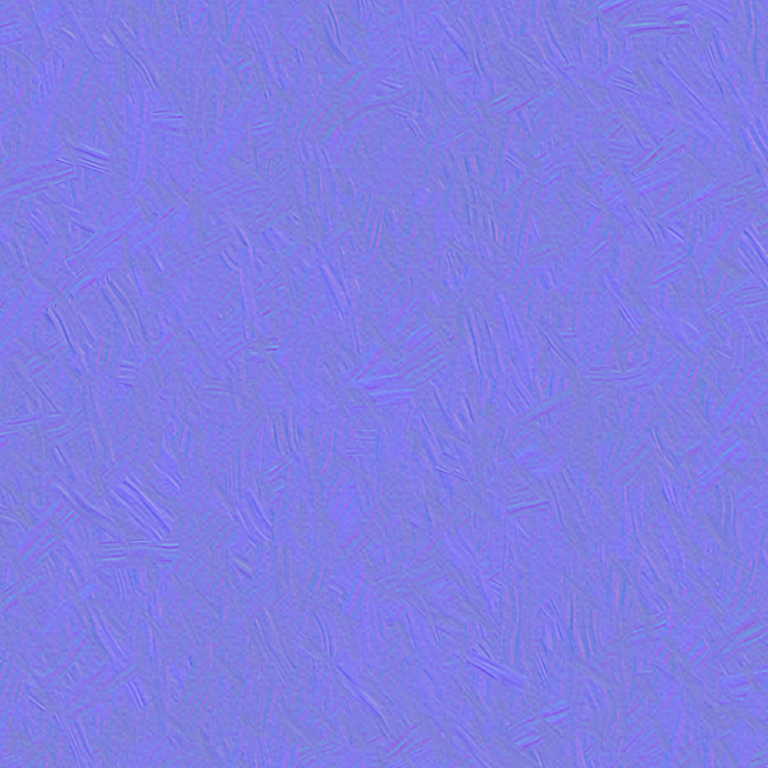
Reproduce this texture map procedurally as a Shadertoy shader.

```glsl
// Normal map of pressed wood strands: overlapping flakes with fine grain and narrow dark gaps.
#define FLAKE_LAYERS 5
#define GAP_LAYERS 2
#define FLAKE_CELLS 13.0
#define GAP_CELLS 19.0
#define GAP_CHANCE 0.46
#define GRAIN_FREQ vec2(26.0, 290.0)
#define GRAIN_TILT 0.21
#define SPECK_TILT 0.07
#define LOW_COLOR vec3(0.490, 0.515, 0.805)
#define HIGH_COLOR vec3(0.510, 0.480, 0.970)

float hash(vec2 p) {
    return fract(sin(dot(p, vec2(127.1, 311.7))) * 43758.5453);
}

float noise(vec2 p) {
    vec2 i = floor(p), f = fract(p);
    f = f * f * (3.0 - 2.0 * f);
    return mix(mix(hash(i), hash(i + vec2(1, 0)), f.x),
               mix(hash(i + vec2(0, 1)), hash(i + vec2(1, 1)), f.x), f.y);
}

// Surface of one strand: xy = tilt, z = tone. q is along and across the strand.
vec3 strandSurface(vec2 q, vec2 axis, float seed, float roughness, float tone) {
    q.y += 0.012 * (noise(vec2(q.x * 22.0, q.y * 30.0) + seed * 71.0) - 0.5);
    vec2 g = q * GRAIN_FREQ + seed * 97.0;
    float above = noise(g + vec2(0.0, 0.4));
    float below = noise(g - vec2(0.0, 0.4));
    vec2 across = vec2(-axis.y, axis.x);
    return vec3(across * (below - above) * GRAIN_TILT * roughness,
                tone + 0.22 * roughness * (above + below - 1.0));
}

// Lays one layer of scattered strands over the surface below it.
vec3 layStrands(vec3 surface, vec2 uv, float layer, bool gap, float pixel) {
    float cells = gap ? GAP_CELLS : FLAKE_CELLS;
    vec2 base = floor(uv * cells + layer * 0.37);
    for (int y = -1; y <= 1; y++)
    for (int x = -1; x <= 1; x++) {
        vec2 cell = base + vec2(x, y);
        vec2 id = cell + layer * 57.0;
        if (gap && hash(id + 9.1) > GAP_CHANCE) continue;
        vec2 center = cell + vec2(hash(id), hash(id + 3.7)) - layer * 0.37;
        float size = hash(id + 5.3), seed = hash(id + 7.9);
        float spread = hash(id + 1.3) + hash(id + 2.9) - 1.0;
        float angle = gap ? 2.08 + 0.75 * spread : 1.40 + 1.55 * spread;
        vec2 axis = vec2(cos(angle), sin(angle));
        vec2 p = uv - center / cells;
        vec2 q = vec2(dot(p, axis), dot(p, vec2(-axis.y, axis.x)));

        // Ragged rectangle
        vec2 halfSize = gap ? vec2(0.30 + 0.38 * size, 0.07 + 0.07 * seed)
                            : vec2(0.42 + 0.40 * size, 0.10 + 0.20 * seed);
        float ragged = (noise(q * vec2(70.0, 160.0) + seed * 43.0) - 0.5) * 0.006;
        vec2 edge = abs(q) - halfSize / cells;
        float dist = max(edge.x + ragged * 2.0, edge.y + ragged);
        float mask = 1.0 - smoothstep(-pixel, pixel, dist);
        if (mask <= 0.0) continue;

        float tone = gap ? 0.22 + 0.20 * size : 0.46 + 0.38 * hash(id + 4.1);
        float roughness = gap ? 0.35 : 0.45 + 0.65 * hash(id + 6.7);
        vec3 strand = strandSurface(q, axis, seed, roughness, tone);

        // Slight bevel along the long sides
        float rim = smoothstep(-0.003, 0.0, edge.y + ragged);
        strand.xy += vec2(-axis.y, axis.x) * sign(q.y) * rim * (gap ? -0.03 : 0.04);
        surface = mix(surface, strand, mask * (gap ? 0.88 : 1.0));
    }
    return surface;
}

void mainImage(out vec4 fragColor, in vec2 fragCoord) {
    vec2 uv = fragCoord / iResolution.y;
    float pixel = 0.8 / iResolution.y;

    // Steep fibres under all flakes
    vec2 axis = normalize(vec2(0.25, 1.0));
    vec2 q = vec2(dot(uv, axis), dot(uv, vec2(-axis.y, axis.x)));
    vec3 surface = strandSurface(q, axis, 0.5, 0.7, 0.55);

    for (int i = 0; i < FLAKE_LAYERS; i++)
        surface = layStrands(surface, uv, float(i) + 1.0, false, pixel);
    for (int i = 0; i < GAP_LAYERS; i++)
        surface = layStrands(surface, uv, float(i) + 11.0, true, pixel);

    // Fine specks and broad drift of tone
    vec2 s = uv * 230.0;
    float speck = noise(s);
    surface.xy += SPECK_TILT * (speck - vec2(noise(s + vec2(0.6, 0.0)), noise(s + vec2(0.0, 0.6))));
    surface.z += 0.14 * (noise(uv * vec2(9.0, 5.0)) - 0.5) + 0.12 * (speck - 0.5);

    vec3 color = mix(LOW_COLOR, HIGH_COLOR, clamp(surface.z, 0.0, 1.0));
    color.xy += surface.xy;
    color.z -= 0.8 * dot(surface.xy, surface.xy);
    fragColor = vec4(clamp(color, 0.0, 1.0), 1.0);
}
```
